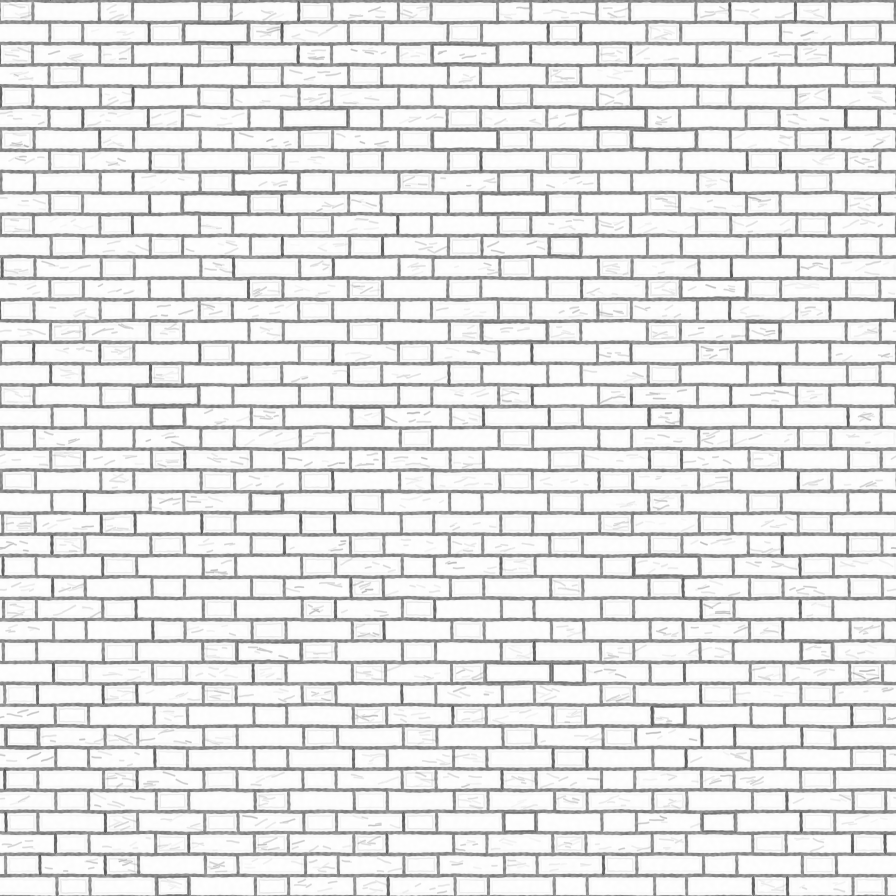
Write a WebGL 1 fragment shader that draws this texture.

```glsl
precision highp float;
// White Flemish-bond brick wall: 42 courses of alternating headers and stretchers.
// Each pixel finds its brick and the signed distance to the grey joints around it;
// hashes vary joints, frames and hairline scratches, gradient noise adds wear.
uniform vec2 u_resolution;

#define COURSES 42.0        // rows of bricks
#define PAIRS 9.0           // header + stretcher pairs per row
#define HEADER_SHARE 0.333  // header length within a pair
#define BED_HALF 0.078      // half width of horizontal joints, in courses
#define HEAD_HALF 0.068     // half width of vertical joints, in courses
#define JOINT_JITTER 0.035  // sideways scatter of vertical joints
#define LEAN 0.34           // sideways drift of the lowest courses
#define BRICK_TONE 0.993
#define MORTAR_TONE 0.55
#define SCRATCHED_SHARE 0.45
#define DARK_FRAME_SHARE 0.035

float hash(vec2 p) {
  vec3 q = fract(p.xyx * vec3(0.1031, 0.1030, 0.0973));
  q += dot(q, q.yzx + 33.33);
  return fract((q.x + q.y) * q.z);
}

float cornerSlope(vec2 cell, vec2 offset) {
  float angle = 6.2832 * hash(cell);
  return dot(vec2(cos(angle), sin(angle)), offset);
}

float gradientNoise(vec2 p) {
  vec2 i = floor(p), f = p - i;
  vec2 w = f * f * f * (f * (f * 6.0 - 15.0) + 10.0);
  vec2 e = vec2(1.0, 0.0);
  float low = mix(cornerSlope(i, f), cornerSlope(i + e, f - e), w.x);
  float high = mix(cornerSlope(i + e.yx, f - e.yx), cornerSlope(i + 1.0, f - 1.0), w.x);
  return mix(low, high, w.y);
}

float segmentDistance(vec2 p, vec2 center, vec2 halfSpan) {
  vec2 r = p - center;
  float t = clamp(dot(r, halfSpan) / dot(halfSpan, halfSpan), -1.0, 1.0);
  return length(r - t * halfSpan);
}

// Position of vertical joint k in a row; even joints start a header.
float jointX(float k, float row) {
  float pairLength = COURSES / PAIRS;
  float base = (floor(k * 0.5) + mod(k, 2.0) * HEADER_SHARE) * pairLength;
  float jitter = hash(vec2(mod(k, 2.0 * PAIRS), row) + 7.0) - 0.5;
  return base + 2.0 * JOINT_JITTER * jitter;
}

// Darkness of the fine strokes on one brick.
float scratches(vec2 p, float left, float right, vec2 id, float px) {
  float wear = hash(id + 51.0);
  if (wear > SCRATCHED_SHARE) return 0.0;
  p.y += 0.05 * gradientNoise(p * vec2(3.0, 1.0) + id * 5.0);
  float dark = 0.0;
  for (int i = 0; i < 5; i++) {
    vec2 seed = id + vec2(float(i) * 37.0, 90.0);
    vec2 center = vec2(mix(left + 0.3, right - 0.3, hash(seed)),
                       mix(0.25, 0.8, hash(seed + 11.0)));
    float angle = 0.9 * (hash(seed + 23.0) - 0.55);
    float reach = mix(0.08, 0.34, hash(seed + 31.0));
    float d = segmentDistance(p, center, reach * vec2(cos(angle), sin(angle)));
    float strength = mix(0.05, 0.26, hash(seed + 43.0));
    dark = max(dark, strength * (1.0 - smoothstep(0.0, 0.03 + px, d)));
  }
  return dark * mix(1.0, 0.35, wear / SCRATCHED_SHARE);
}

void main() {
  vec2 uv = gl_FragCoord.xy / u_resolution;
  float px = COURSES / u_resolution.y;
  vec2 wall = vec2(uv.x, 1.0 - uv.y) * COURSES;

  // Course, with slightly uneven bed joints
  float y = wall.y - 0.045 + 0.05 * gradientNoise(wall * vec2(0.5, 0.9));
  float row = floor(y);
  float rise = y - row;

  // Brick within the course; alternate rows shift by half a pair
  float pairLength = COURSES / PAIRS;
  float drift = LEAN * pow(1.0 - uv.y, 2.0) + 0.08 * (hash(vec2(row, 3.0)) - 0.5);
  float x = wall.x - drift - 0.5 * pairLength * mod(row, 2.0);
  float pairIndex = floor(x / pairLength);
  float isStretcher = step(HEADER_SHARE, x / pairLength - pairIndex);
  float k = 2.0 * pairIndex + isStretcher;
  vec2 id = vec2(mod(k, 2.0 * PAIRS), row + 2.0);
  float left = jointX(k, row), right = jointX(k + 1.0, row);

  // Signed distance to the joints, positive on the brick
  float bed = min(rise, 1.0 - rise) - BED_HALF;
  float head = min(abs(x - left), abs(right - x)) - HEAD_HALF;
  float d = min(bed, head) + 0.025 * gradientNoise(wall * 5.0);

  // Brick face: grain, soft rim, faint inner frame, scratches
  float tone = BRICK_TONE + 0.012 * gradientNoise(wall * 4.0);
  tone -= 0.07 * exp(-max(d, 0.0) / 0.035);
  float frame = mix(0.07, 0.03, isStretcher) * hash(id + 61.0);
  tone -= frame * (1.0 - smoothstep(0.01, 0.01 + px, abs(d - 0.12)));
  tone -= scratches(vec2(x, rise), left, right, id, px);

  // Mortar: mottled, with some darker vertical joints
  float nearest = k + step(0.5 * (left + right), x);
  float darkJoint = step(0.82, hash(vec2(mod(nearest, 2.0 * PAIRS), row) + 71.0));
  float mortar = MORTAR_TONE + 0.09 * gradientNoise(wall * 1.7) + 0.12 * gradientNoise(wall * 6.0);
  mortar -= 0.14 * darkJoint * step(head, bed);
  tone = mix(mortar, tone, smoothstep(-0.6 * px, 0.6 * px, d));

  // A few bricks carry a dark outline
  float outlined = step(hash(id + 83.0), DARK_FRAME_SHARE);
  tone = mix(tone, 0.36, 0.6 * outlined * (1.0 - smoothstep(0.02, 0.02 + px, abs(d))));
  gl_FragColor = vec4(vec3(clamp(tone, 0.0, 1.0)), 1.0);
}
```
